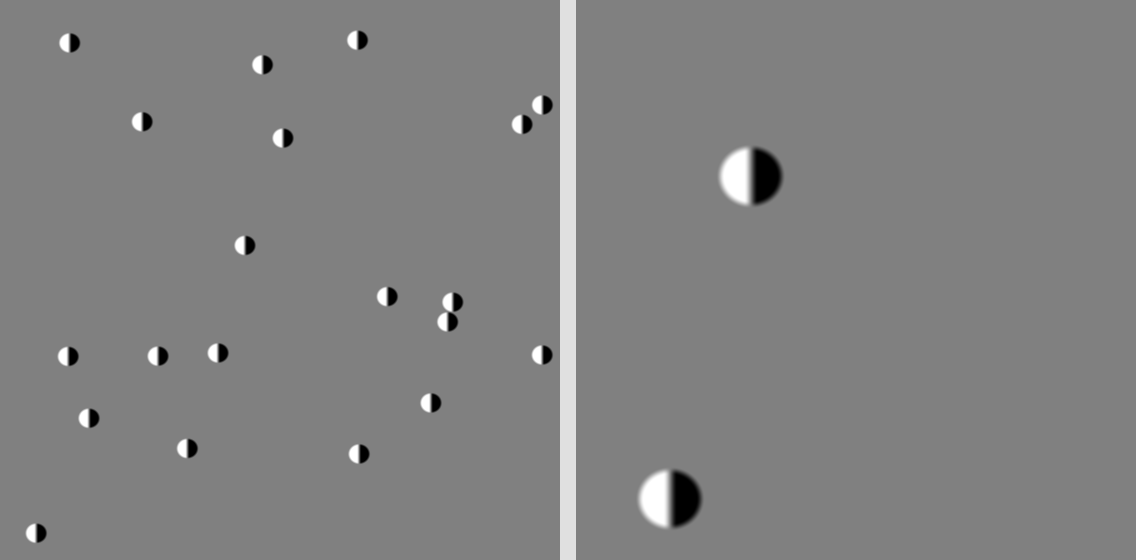
Left, the full canvas; right, a detail of the centre.
This texture map is drawn by a WebGL 2 fragment shader. Its source:

```glsl
#version 300 es
precision highp float;

#define BUMP_COUNT 20
#define BUMP_RADIUS 0.0182
#define BUMP_HEIGHT 0.93
#define EDGE_SOFTNESS 0.0026
#define RAMP_HALF_WIDTH 0.0042
#define BORDER_MARGIN 0.02
#define SCATTER 0.3
#define BASE_GREY 0.502

uniform vec2 u_resolution;
out vec4 fragColor;

// Integer hash, mapped to two values in 0..1
vec2 hash2(uint seed) {
    uint a = seed * 747796405u + 2891336453u;
    a = ((a >> ((a >> 28u) + 4u)) ^ a) * 277803737u;
    a = (a >> 22u) ^ a;
    return vec2(a & 0xffffu, a >> 16u) / 65535.0;
}

// Low-discrepancy sequence, loosened by random offsets
vec2 bumpCentre(int index) {
    vec2 spread = float(index) * vec2(0.7549, 0.5698);
    vec2 jitter = SCATTER * hash2(uint(index) + 17u);
    return mix(vec2(BORDER_MARGIN), vec2(1.0 - BORDER_MARGIN), fract(spread + jitter));
}

// Coverage of a slightly flattened disc
float bumpMask(vec2 offset) {
    float dist = length(offset / vec2(1.0, BUMP_HEIGHT)) - BUMP_RADIUS;
    return 1.0 - smoothstep(-EDGE_SOFTNESS, EDGE_SOFTNESS, dist);
}

// Lit from the left: white side, short grey ramp, black side
float bumpShade(vec2 offset) {
    return 1.0 - smoothstep(-RAMP_HALF_WIDTH, RAMP_HALF_WIDTH, offset.x);
}

void main() {
    vec2 uv = gl_FragCoord.xy / u_resolution;
    float shade = BASE_GREY;

    // Later bumps cover earlier ones
    for (int i = 0; i < BUMP_COUNT; i++) {
        vec2 offset = uv - bumpCentre(i);
        shade = mix(shade, bumpShade(offset), bumpMask(offset));
    }

    fragColor = vec4(vec3(shade), 1.0);
}
```
